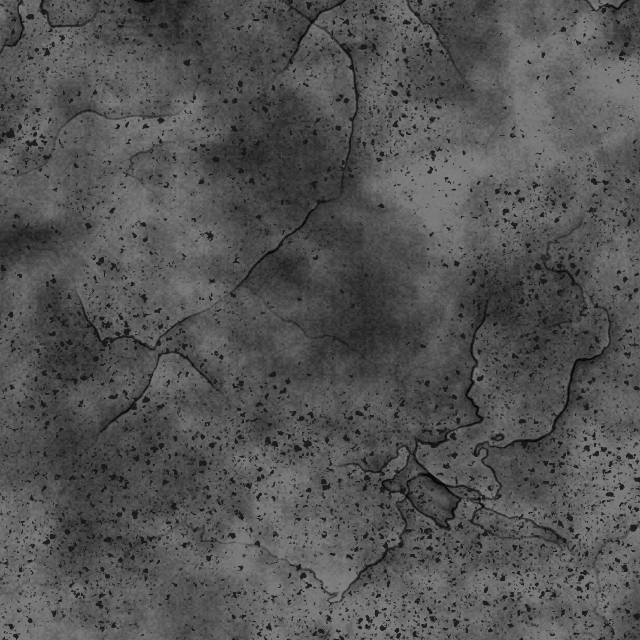
This texture is drawn by a Shadertoy shader. Its source:

```glsl
// Weathered grey concrete: cloudy stains, scattered pits and flaked, cracked layers.

const float BASE_TONE = 0.397;
const float PIT_TONE = 0.085;
const float TOP_TONE = 0.47;
const float CLOUD_SCALE = 4.5;
const float CLOUD_AMOUNT = 0.34;
const float MOTTLE_SCALE = 24.0;
const float MOTTLE_AMOUNT = 0.27;
const float GRAIN_SCALE = 270.0;
const float GRAIN_AMOUNT = 0.13;
const float STAIN_AMOUNT = 0.13;
const float VEIN_AMOUNT = 0.03;
const float LARGE_PIT_SCALE = 78.0;
const float SMALL_PIT_SCALE = 155.0;
const float FLAKE_SCALE = 3.6;
const float CRACK_WIDTH = 0.0017;
const float SHADOW_WIDTH = 0.02;
const mat2 OCTAVE_TURN = mat2(0.8, 0.6, -0.6, 0.8);

float hash(vec2 p) {
    return fract(sin(dot(p, vec2(127.1, 311.7))) * 43758.5453);
}

float noise(vec2 p) {
    vec2 cell = floor(p), f = fract(p);
    f = f * f * f * (f * (f * 6.0 - 15.0) + 10.0);
    float low = mix(hash(cell), hash(cell + vec2(1, 0)), f.x);
    float high = mix(hash(cell + vec2(0, 1)), hash(cell + vec2(1, 1)), f.x);
    return mix(low, high, f.y);
}

vec2 noise2(vec2 p) {
    return vec2(noise(p), noise(p + 37.3));
}

float fbm(vec2 p) {
    float sum = 0.0, weight = 0.5;
    for (int i = 0; i < 5; i++) {
        sum += weight * noise(p);
        p = OCTAVE_TURN * p * 2.03 + 11.7;
        weight *= 0.5;
    }
    return sum / 0.97;
}

// Irregular dark holes, gathered in patches
float pits(vec2 p, float scale, float seed, float pixel) {
    vec2 q = p * scale + 0.5 * (noise2(p * scale * 2.7 + seed) - 0.5);
    vec2 home = floor(q);
    float soft = 0.7 * scale * pixel, cover = 0.0;
    for (int y = -1; y <= 1; y++)
    for (int x = -1; x <= 1; x++) {
        vec2 cell = home + vec2(x, y);
        vec2 id = cell + seed;
        vec2 place = cell / scale;
        float gather = 0.6 * noise(place * 6.0 + 5.2) + 0.4 * noise(place * 19.0 + seed);
        float density = mix(0.06, 0.6, smoothstep(0.35, 0.78, gather));
        vec2 centre = cell + 0.1 + 0.8 * vec2(hash(id + 3.1), hash(id + 8.7));
        float radius = mix(0.12, 0.36, pow(hash(id + 15.3), 2.2));
        float disc = 1.0 - smoothstep(radius - soft, radius + soft, length(q - centre));
        cover = max(cover, disc * step(hash(id + 21.9), density));
    }
    return cover;
}

// Height whose contours are the edges of the flaked layers
float flakeHeight(vec2 p) {
    p += 0.07 * (noise2(p * 6.0) - 0.5);
    vec2 q = OCTAVE_TURN * p;
    return noise(q * FLAKE_SCALE) + 0.25 * noise(p * 11.0)
         + 0.07 * noise(q * 31.0) + 0.025 * noise(p * 80.0) - 0.67;
}

// Thin crack, soft shadow on one side and a faint bright rim on the other
float flakeEdge(vec2 p, float seed, float pixel) {
    vec2 q = p + seed, e = vec2(0.002, 0.0);
    float h = flakeHeight(q);
    vec2 slope = vec2(flakeHeight(q + e.xy) - h, flakeHeight(q + e.yx) - h) / e.x;
    float d = h / max(length(slope), 0.6);
    float strength = smoothstep(0.38, 0.75, noise(q * 5.3 + 9.1));
    float width = CRACK_WIDTH * mix(0.5, 1.2, noise(q * 25.0));
    float crack = 1.0 - smoothstep(width - pixel * 0.6, width + pixel, abs(d));
    float shadow = smoothstep(-pixel, pixel, d) * exp(-max(d, 0.0) / SHADOW_WIDTH);
    float rim = exp(-abs(d + 0.004) / 0.002);
    shadow *= 0.3 + 1.3 * noise(q * 18.0);
    return crack * (0.03 + 0.17 * strength) + strength * (0.11 * shadow - 0.03 * rim);
}

void mainImage(out vec4 fragColor, in vec2 fragCoord) {
    float pixel = 1.0 / iResolution.y;
    vec2 p = fragCoord * pixel;
    vec2 warped = p + 0.09 * (noise2(p * 8.0 + 4.0) - 0.5);

    // Clouds, mottling and grain
    float mottle = fbm(p * MOTTLE_SCALE + 17.0) - 0.5;
    float grain = 0.6 * noise(p * GRAIN_SCALE) + 0.4 * noise(OCTAVE_TURN * p * GRAIN_SCALE * 1.7) - 0.5;
    float tone = BASE_TONE + CLOUD_AMOUNT * (fbm(warped * CLOUD_SCALE + 2.0) - 0.5)
               + MOTTLE_AMOUNT * mottle + GRAIN_AMOUNT * grain;

    // Dark stains and wispy veins
    float stain = fbm(warped * 7.0 + 51.0) + 0.4 * mottle;
    tone -= STAIN_AMOUNT * smoothstep(0.5, 0.78, stain);
    float vein = 1.0 - smoothstep(0.0, 0.025, abs(fbm(warped * 8.0 + 73.0) - 0.5));
    tone -= VEIN_AMOUNT * vein * noise(p * 14.0);

    // Flaked layers
    tone -= flakeEdge(p, 3.7, pixel) + flakeEdge(p, 29.4, pixel);
    tone = mix(tone, min(tone, TOP_TONE), 0.7);

    // Pits
    tone = mix(tone, PIT_TONE, 0.65 * pits(p, SMALL_PIT_SCALE, 61.0, pixel));
    tone = mix(tone, PIT_TONE, 0.9 * pits(p, LARGE_PIT_SCALE, 13.0, pixel));

    fragColor = vec4(vec3(clamp(tone, 0.04, 1.0)), 1.0);
}
```
